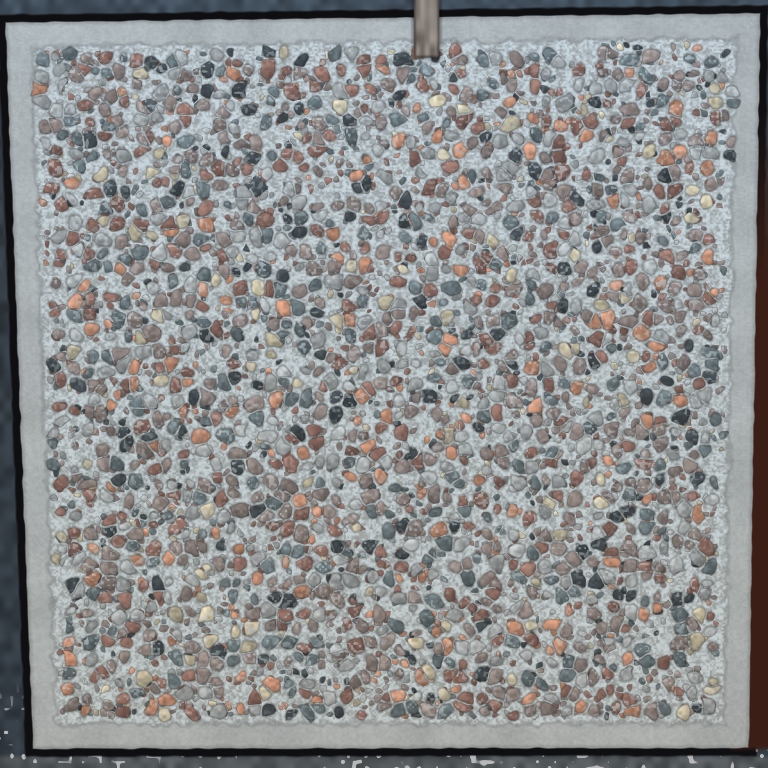
Reproduce this texture procedurally as a WebGL 1 fragment shader.

```glsl
precision highp float;
// Exposed-aggregate concrete slab in a dark painted frame, held by a metal clip.
// Pebbles are ellipses trimmed by Voronoi cell borders, in a coarse and a fine
// layer; value noise adds the cement grain, the dust and the worn paint.

uniform vec2 u_resolution;

const vec3 CEMENT_LIGHT = vec3(0.79, 0.835, 0.86);
const vec3 CEMENT_DARK = vec3(0.61, 0.635, 0.64);
const vec3 RIM_GREY = vec3(0.67, 0.695, 0.705);
const float FIELD_MARGIN = 0.036;

float hash(vec2 p) {
  return fract(sin(dot(p, vec2(127.1, 311.7))) * 43758.5453);
}

vec2 hash2(vec2 p) {
  return vec2(hash(p), hash(p + 37.3));
}

float noise(vec2 p) {
  vec2 i = floor(p), f = fract(p);
  f = f * f * (3.0 - 2.0 * f);
  return mix(mix(hash(i), hash(i + vec2(1.0, 0.0)), f.x),
             mix(hash(i + vec2(0.0, 1.0)), hash(i + 1.0), f.x), f.y);
}

float smoothMax(float a, float b, float k) {
  float h = max(k - abs(a - b), 0.0) / k;
  return max(a, b) + 0.25 * h * h * k;
}

// Signed distance to the line a-b, positive on its left
float lineDistance(vec2 p, vec2 a, vec2 b) {
  vec2 d = normalize(b - a);
  return d.x * (p.y - a.y) - d.y * (p.x - a.x);
}

// Distance into the slightly skewed slab, positive inside
float slabDistance(vec2 p) {
  vec2 bl = vec2(0.043, 0.025), br = vec2(0.975, 0.026);
  vec2 tr = vec2(0.990, 0.983), tl = vec2(0.007, 0.971);
  return min(min(lineDistance(p, bl, br), lineDistance(p, br, tr)),
             min(lineDistance(p, tr, tl), lineDistance(p, tl, bl)));
}

// Nearest pebble: signed distance in cell units, cell id, tilt towards the light
vec4 pebbles(vec2 p, float minRadius, float maxRadius, float gap) {
  vec2 cell = floor(p), id = cell, nearest = vec2(9.0);
  for (int j = -1; j <= 1; j++) for (int i = -1; i <= 1; i++) {
    vec2 c = cell + vec2(float(i), float(j));
    vec2 offset = c + 0.1 + 0.8 * hash2(c) - p;
    if (dot(offset, offset) < dot(nearest, nearest)) { nearest = offset; id = c; }
  }
  float border = 9.0;
  for (int j = -2; j <= 2; j++) for (int i = -2; i <= 2; i++) {
    vec2 c = cell + vec2(float(i), float(j));
    vec2 offset = c + 0.1 + 0.8 * hash2(c) - p;
    vec2 across = offset - nearest;
    if (dot(across, across) > 0.0001)
      border = min(border, dot(0.5 * (nearest + offset), normalize(across)));
  }
  float angle = 6.2832 * hash(id + 5.1), s = sin(angle), c = cos(angle);
  vec2 local = vec2(c * nearest.x + s * nearest.y, c * nearest.y - s * nearest.x);
  vec2 radii = mix(minRadius, maxRadius, hash(id + 11.7))
             * vec2(1.05 + 0.35 * hash(id + 3.9), 0.86);
  float ellipse = (length(local / radii) - 1.0) * radii.y;
  return vec4(smoothMax(ellipse, gap - border, 0.1), id, dot(-nearest, vec2(-0.5, 0.85)));
}

vec3 stoneColor(float pick) {
  if (pick < 0.27) return vec3(0.53, 0.49, 0.48);  // mauve grey
  if (pick < 0.43) return vec3(0.62, 0.64, 0.65);  // pale grey
  if (pick < 0.61) return vec3(0.53, 0.41, 0.38);  // rosy brown
  if (pick < 0.76) return vec3(0.40, 0.45, 0.47);  // slate
  if (pick < 0.85) return vec3(0.26, 0.29, 0.31);  // charcoal
  if (pick < 0.93) return vec3(0.73, 0.54, 0.45);  // orange
  return vec3(0.74, 0.71, 0.62);                   // cream
}

// Lays one pebble layer with contact shadow, mottling and cement dust over base
vec3 addPebbles(vec3 base, vec2 uv, float scale, vec4 stone, float share, float pixel) {
  vec2 id = stone.yz;
  float present = step(hash(id + 21.3), share)
                * step(FIELD_MARGIN + 0.004, slabDistance((id + 0.5) / scale));
  float blur = pixel * scale * 0.8;
  vec3 color = stoneColor(hash(id + 8.2)) * (0.88 + 0.24 * hash(id + 14.6));
  color *= 0.85 + 0.3 * noise(uv * 210.0 + id);
  float dust = smoothstep(0.5, 0.8, noise(uv * 290.0 + 40.0)) * hash(id + 31.0);
  color = mix(color, CEMENT_LIGHT, 0.55 * dust);
  color *= 1.0 + 0.3 * stone.w;
  color *= mix(0.8, 1.0, smoothstep(0.0, 0.09, -stone.x));
  base *= 1.0 - 0.2 * present * (1.0 - smoothstep(0.0, 0.14, stone.x));
  return mix(base, color, present * (1.0 - smoothstep(-blur, blur, stone.x)));
}

vec3 frameColor(vec2 uv, float outside) {
  vec3 paint = mix(vec3(0.20, 0.23, 0.26), vec3(0.25, 0.30, 0.35), smoothstep(0.9, 1.0, uv.y));
  paint = mix(paint, vec3(0.32, 0.34, 0.35), 1.0 - smoothstep(0.01, 0.02, uv.y));
  paint *= 0.8 + 0.4 * noise(uv * vec2(90.0, 70.0));
  float chips = smoothstep(0.78, 0.88, noise(uv * 130.0)) * (1.0 - smoothstep(0.05, 0.12, uv.y));
  paint = mix(paint, vec3(0.72), chips);
  vec3 color = mix(vec3(0.06, 0.06, 0.07), paint, smoothstep(0.008, 0.012, outside));
  float rust = step(0.95, uv.x) * smoothstep(0.02, 0.03, uv.y) * (1.0 - smoothstep(0.6, 0.9, uv.y));
  return mix(color, vec3(0.23, 0.12, 0.09), rust);
}

void main() {
  vec2 uv = gl_FragCoord.xy / u_resolution;
  float pixel = 1.0 / min(u_resolution.x, u_resolution.y);
  float inside = slabDistance(uv) + 0.002 * (noise(uv * 70.0) - 0.5);

  // Cement: rough between the pebbles, smoother on the rim
  float grain = 0.5 * noise(uv * 230.0) + 0.5 * noise(uv * 430.0 + 9.0);
  vec3 cement = mix(CEMENT_DARK, CEMENT_LIGHT, smoothstep(0.12, 0.8, grain));
  float ragged = inside + 0.008 * (noise(uv * 110.0) - 0.5);
  float field = smoothstep(FIELD_MARGIN - 0.006, FIELD_MARGIN, ragged);
  vec3 rim = RIM_GREY * (0.91 + 0.11 * grain + 0.08 * noise(uv * 24.0));
  rim *= mix(0.86, 1.0, smoothstep(0.0, 0.007, inside));
  vec3 color = mix(rim, cement, field);
  color *= 1.0 - 0.12 * (1.0 - smoothstep(0.0, 0.005, abs(ragged - FIELD_MARGIN + 0.004)));

  // Pebbles: small ones first, large ones on top
  vec2 warped = uv + 0.004 * (vec2(noise(uv * 95.0), noise(uv * 95.0 + 50.0)) - 0.5);
  color = addPebbles(color, uv, 92.0, pebbles(warped * 92.0, 0.25, 0.5, 0.08), 0.42, pixel);
  color = addPebbles(color, uv, 47.0, pebbles(warped * 47.0, 0.25, 0.56, 0.06), 0.9, pixel);

  // Cool light from the top, warmer and dimmer below
  color *= mix(vec3(0.97, 0.95, 0.92), vec3(1.0, 1.015, 1.03), uv.y);
  color = mix(frameColor(uv, -inside), color, smoothstep(-pixel, pixel, inside));

  // Metal clip at the top edge
  vec2 q = abs(uv - vec2(0.5555, 0.975)) - vec2(0.0125, 0.046);
  float clip = length(max(q, 0.0)) + min(max(q.x, q.y), 0.0) - 0.004;
  vec3 metal = vec3(0.52, 0.49, 0.47) * (0.7 + 0.5 * noise(uv * vec2(160.0, 60.0)));
  metal *= mix(0.6, 1.0, smoothstep(0.0, 0.005, -clip));
  color *= 1.0 - 0.3 * (1.0 - smoothstep(0.0, 0.006, clip));
  color = mix(color, metal, 1.0 - smoothstep(-pixel, pixel, clip));

  gl_FragColor = vec4(color, 1.0);
}
```
